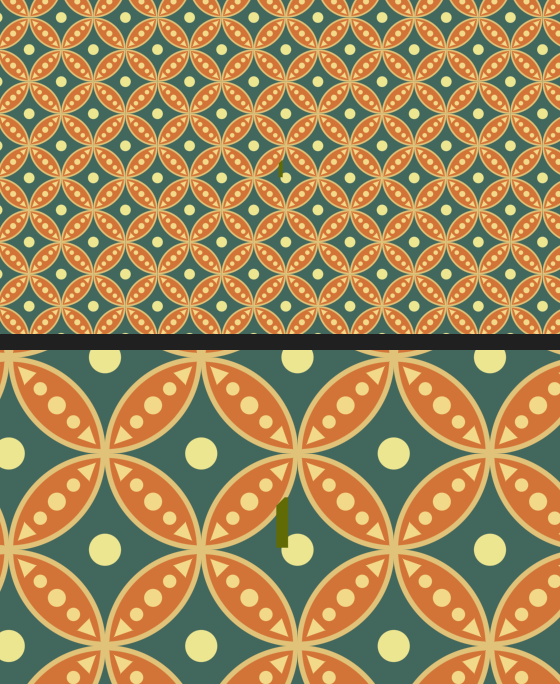
Top, the full canvas; bottom, a detail of the centre.
Reproduce this pattern procedurally as a Shadertoy shader.

```glsl
// Interlaced circle lattice: orange petals with pale rims, beads and tips on teal.
// The plane is turned 45 degrees into unit cells; each cell folds onto one half
// petal, which is drawn with distance functions, and one dot sits mid-cell.

// Coverage of a shape from its signed distance and the softness of its edge
float fill(float dist, float soft) {
    return 1.0 - smoothstep(-soft, soft, dist);
}

// Beads and pointed tips, x along the petal from its middle, y across it
float petalOrnament(vec2 p) {
    float centreBead = length(p) - 0.066;
    float sideBead = length(p - vec2(0.172, 0.0)) - 0.049;
    float tip = max(0.275 - p.x, 0.9 * (p.y - 0.48 * (0.405 - p.x)));
    return min(min(centreBead, sideBead), tip);
}

// Small upright blade with a slanted top, y pointing down
float bladeMark(vec2 p) {
    vec2 edge = abs(p) - vec2(0.0035, 0.0150);
    float slant = -0.75 * (p.x + p.y + 0.0135);
    return max(max(edge.x, edge.y), slant);
}

void mainImage(out vec4 fragColor, in vec2 fragCoord) {
    // Canvas widths, measured from the top left
    vec2 canvas = vec2(fragCoord.x, iResolution.y - fragCoord.y) / iResolution.x;
    float repeats = 768.0 / 88.0;
    float soft = 1.1 * repeats / iResolution.x;

    // Diagonal lattice: petals meet at whole numbers
    vec2 grid = canvas * repeats - vec2(0.4545, 0.2727);
    vec2 cell = fract(vec2(grid.x + grid.y, grid.x - grid.y)) - 0.5;
    vec2 folded = abs(cell);
    vec2 petal = vec2(min(folded.x, folded.y), 0.5 - max(folded.x, folded.y));

    vec3 teal = vec3(0.26, 0.405, 0.36);
    vec3 orange = vec3(0.825, 0.455, 0.215);
    vec3 rim = vec3(0.88, 0.76, 0.47);
    vec3 cream = vec3(0.95, 0.85, 0.54);
    vec3 paleYellow = vec3(0.93, 0.90, 0.57);

    // Petal edge is an arc of the circle around the neighbouring cell
    float petalDist = length(petal + vec2(0.0, 0.5)) - sqrt(0.5);
    vec3 color = mix(teal, rim, fill(petalDist - 0.006, soft));
    color = mix(color, orange, fill(petalDist + 0.032, soft));
    color = mix(color, cream, fill(petalOrnament(petal), soft));

    // Dot in the middle of each cell
    color = mix(color, paleYellow, fill(length(cell) - 0.118, soft));

    // Single olive fleck near the centre
    float blade = bladeMark(canvas - vec2(0.5013, 0.3015));
    color = mix(color, vec3(0.38, 0.42, 0.02), fill(blade, 0.8 / iResolution.x));

    fragColor = vec4(color, 1.0);
}
```
